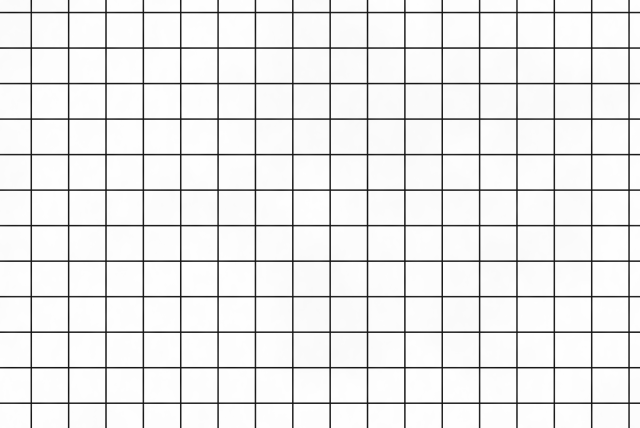
Write a Shadertoy shader that draws this pattern.

```glsl
const vec2 PITCH = vec2(0.08729, 0.08298);   // cell size, in canvas heights
const vec2 FIRST_LINE = vec2(0.0731, 0.0293); // offset from the upper left
const float LINE_WIDTH = 0.0035;
const vec3 PAPER = vec3(0.994);
const vec3 INK = vec3(0.07);

float hash(vec2 p) {
    vec3 q = fract(vec3(p.xyx) * 0.1031);
    q += dot(q, q.yzx + 33.33);
    return fract((q.x + q.y) * q.z);
}

float valueNoise(vec2 p) {
    vec2 cell = floor(p);
    vec2 f = fract(p);
    f = f * f * (3.0 - 2.0 * f);
    float low = mix(hash(cell), hash(cell + vec2(1.0, 0.0)), f.x);
    float high = mix(hash(cell + vec2(0.0, 1.0)), hash(cell + 1.0), f.x);
    return mix(low, high, f.y);
}

float fbm(vec2 p) {
    float sum = 0.0;
    float amplitude = 0.5;
    for (int octave = 0; octave < 4; octave++) {
        sum += amplitude * valueNoise(p);
        p = p * 2.03 + 17.0;
        amplitude *= 0.5;
    }
    return sum;
}

// Signed distance to the nearest line on each axis
vec2 lineOffset(vec2 p, vec2 pitch, vec2 start) {
    return (fract((p - start) / pitch + 0.5) - 0.5) * pitch;
}

// Exact share of a pixel-wide box that is covered by the line
vec2 lineCoverage(vec2 offset, float width, float pixel) {
    vec2 right = min(offset + 0.5 * pixel, vec2(0.5 * width));
    vec2 left = max(offset - 0.5 * pixel, vec2(-0.5 * width));
    return clamp((right - left) / pixel, 0.0, 1.0);
}

// Small changes of ink density between lines and along each one
vec2 inkDensity(vec2 p, vec2 lineId) {
    vec2 perLine = vec2(hash(vec2(lineId.x, 3.0)), hash(vec2(lineId.y, 41.0)));
    vec2 along = vec2(valueNoise(vec2(lineId.x * 7.0, p.y * 35.0)),
                      valueNoise(vec2(p.x * 35.0, lineId.y * 7.0 + 90.0)));
    return 1.0 - 0.04 * perLine - 0.06 * along;
}

// Faint smudges over nearly white paper
vec3 paperColor(vec2 p) {
    float smudge = smoothstep(0.4, 0.75, fbm(p * 4.0 + 5.0));
    float fiber = fbm(p * vec2(55.0, 40.0)) - 0.47;
    return PAPER - 0.014 * smudge - 0.010 * fiber;
}

void mainImage(out vec4 fragColor, in vec2 fragCoord) {
    float pixel = 1.0 / iResolution.y;
    vec2 p = vec2(fragCoord.x, iResolution.y - fragCoord.y) * pixel;

    // Ruled grid
    vec2 lineId = floor((p - FIRST_LINE) / PITCH + 0.5);
    vec2 offset = lineOffset(p, PITCH, FIRST_LINE);
    vec2 ink = lineCoverage(offset, LINE_WIDTH, pixel) * inkDensity(p, lineId);
    float coverage = 1.0 - (1.0 - ink.x) * (1.0 - ink.y);

    vec3 color = mix(paperColor(p), INK, coverage);
    fragColor = vec4(clamp(color, 0.0, 1.0), 1.0);
}
```
